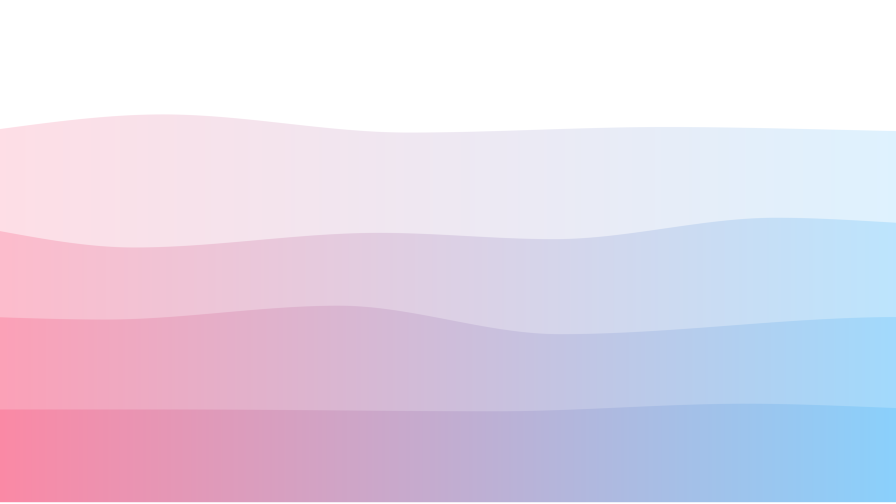
Write a Shadertoy shader that draws this background.

```glsl
// Four stacked translucent waves, fading from pink to sky blue under a white sky.

#define PINK vec3(0.982, 0.537, 0.647)
#define BLUE vec3(0.541, 0.816, 0.986)
#define PAPER vec3(1.0)
#define BACK_TINT 0.28
#define FAR_TINT 0.57
#define NEAR_TINT 0.80
#define FRONT_TINT 1.0
#define BASE_MARGIN 0.0035
#define EDGE_PIXELS 0.7

// Eased step from one turning point (x, height) of a crest to the next
float swell(float x, vec2 start, vec2 end) {
    return (end.y - start.y) * smoothstep(start.x, end.x, x);
}

// Crest height at x, passing through five peaks and troughs
float crestHeight(float x, vec2 a, vec2 b, vec2 c, vec2 d, vec2 e) {
    return a.y + swell(x, a, b) + swell(x, b, c) + swell(x, c, d) + swell(x, d, e);
}

// Antialiased coverage of the area below a given height
float coverBelow(float y, float height) {
    float edge = EDGE_PIXELS / iResolution.y;
    return 1.0 - smoothstep(-edge, edge, y - height);
}

void mainImage(out vec4 fragColor, in vec2 fragCoord) {
    vec2 uv = fragCoord / iResolution.xy;

    // Crest of each layer, from back to front
    float backCrest = crestHeight(uv.x, vec2(-0.182, 0.715), vec2(0.182, 0.773),
        vec2(0.456, 0.737), vec2(0.742, 0.748), vec2(1.107, 0.738));
    float farCrest = crestHeight(uv.x, vec2(-0.150, 0.574), vec2(0.150, 0.509),
        vec2(0.423, 0.538), vec2(0.618, 0.5255), vec2(0.866, 0.568));
    farCrest += swell(uv.x, vec2(0.866, 0.568), vec2(1.107, 0.551));
    float nearCrest = crestHeight(uv.x, vec2(-0.117, 0.375), vec2(0.117, 0.366),
        vec2(0.378, 0.3935), vec2(0.625, 0.337), vec2(1.003, 0.371));
    float frontCrest = crestHeight(uv.x, vec2(-0.2, 0.1875), vec2(0.195, 0.1875),
        vec2(0.553, 0.184), vec2(0.833, 0.199), vec2(1.107, 0.186));

    // Each nearer layer deepens the tint
    float tint = BACK_TINT * coverBelow(uv.y, backCrest);
    tint = mix(tint, FAR_TINT, coverBelow(uv.y, farCrest));
    tint = mix(tint, NEAR_TINT, coverBelow(uv.y, nearCrest));
    tint = mix(tint, FRONT_TINT, coverBelow(uv.y, frontCrest));

    // Thin blank margin along the base
    tint *= 1.0 - coverBelow(uv.y, BASE_MARGIN);

    // Shared horizontal gradient
    vec3 hue = mix(PINK, BLUE, uv.x);
    fragColor = vec4(mix(PAPER, hue, tint), 1.0);
}
```
